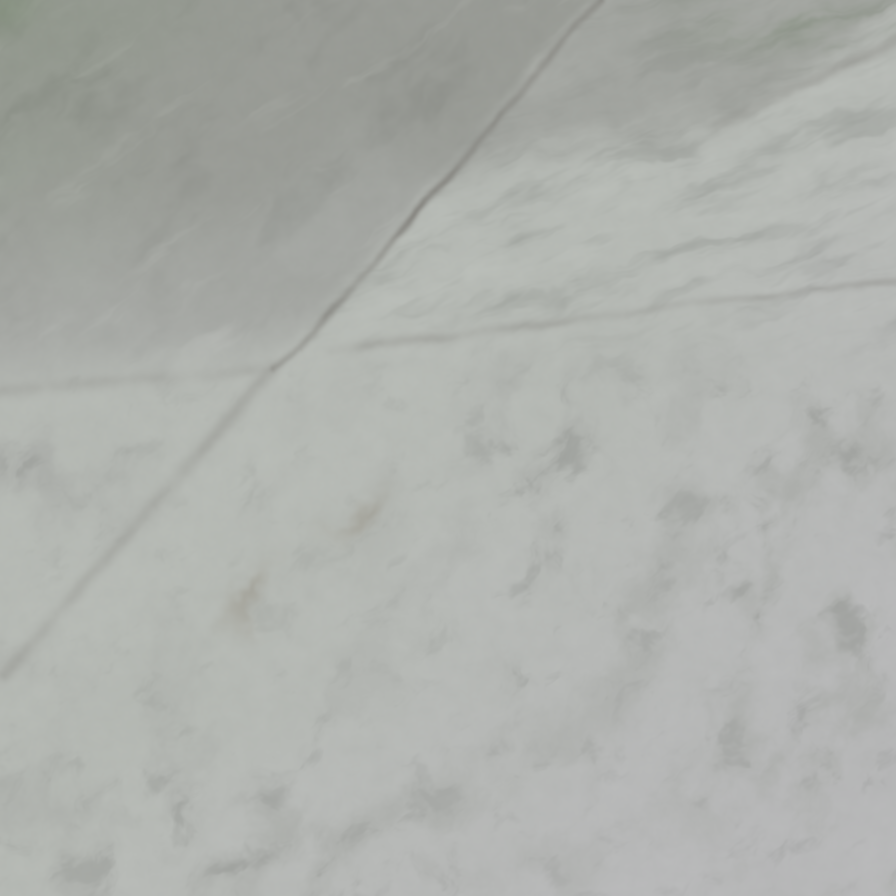
Write a Shadertoy shader that draws this texture.

```glsl
// Pale polished marble: a grey-green slab meets a lighter one along a diagonal vein.
// Soft-edged zones set the ground colours; warped gradient noise adds clouds, smudges
// and slanted streaks; thin uneven veins are distances to line segments.

const vec3 PALE = vec3(0.712, 0.727, 0.706);
const vec3 LILAC = vec3(0.718, 0.720, 0.722);
const vec3 GREY = vec3(0.660, 0.669, 0.654);
const vec3 SLATE = vec3(0.598, 0.607, 0.585);
const vec3 MOSS = vec3(0.530, 0.580, 0.505);
const vec3 VEIN = vec3(0.465, 0.455, 0.435);
const vec3 TAN = vec3(0.610, 0.595, 0.550);

vec2 hashGradient(vec2 cell) {
    vec2 h = vec2(dot(cell, vec2(127.1, 311.7)), dot(cell, vec2(269.5, 183.3)));
    return 2.0 * fract(sin(h) * 43758.55) - 1.0;
}

// Gradient noise, roughly -0.7 to 0.7
float gradientNoise(vec2 p) {
    vec2 i = floor(p), f = fract(p);
    vec2 u = f * f * f * (f * (f * 6.0 - 15.0) + 10.0);
    float a = dot(hashGradient(i), f);
    float b = dot(hashGradient(i + vec2(1, 0)), f - vec2(1, 0));
    float c = dot(hashGradient(i + vec2(0, 1)), f - vec2(0, 1));
    float d = dot(hashGradient(i + vec2(1, 1)), f - vec2(1, 1));
    return mix(mix(a, b, u.x), mix(c, d, u.x), u.y);
}

float fbm(vec2 p, int octaves) {
    float sum = 0.0, amp = 0.6;
    for (int i = 0; i < octaves; i++) {
        sum += amp * gradientNoise(p);
        p = p * 2.03 + 7.3;
        amp *= 0.55;
    }
    return sum;
}

// Coordinates turned so that x runs along the given angle
vec2 turned(vec2 p, float angle) {
    float c = cos(angle), s = sin(angle);
    return vec2(c * p.x + s * p.y, c * p.y - s * p.x);
}

// Noise drawn out along an angle; scale is (along, across)
float grainAlong(vec2 p, float angle, vec2 scale, int octaves) {
    return fbm(turned(p, angle) * scale, octaves);
}

// Soft line: 1 on the segment, fading over the width
float vein(vec2 p, vec2 a, vec2 b, float width) {
    vec2 ab = b - a;
    float t = clamp(dot(p - a, ab) / dot(ab, ab), 0.0, 1.0);
    float d = length(p - a - ab * t) / width;
    return exp(-d * d);
}

// Soft elliptical weight, used to place clusters of smudges
float spot(vec2 p, vec2 centre, vec2 radius) {
    vec2 d = (p - centre) / radius;
    return exp(-dot(d, d));
}

void mainImage(out vec4 fragColor, in vec2 fragCoord) {
    vec2 uv = fragCoord / iResolution.xy;
    vec2 warp = vec2(fbm(uv * 11.0, 4), fbm(uv * 11.0 + 31.0, 4));
    vec2 p = uv + 0.009 * warp;
    vec2 q = uv + 0.030 * warp;

    // Noise layers shared by the zones
    float cloud = grainAlong(q, 0.6, vec2(4.0, 6.0), 5);
    float streak = grainAlong(q, 0.30, vec2(6.5, 25.0), 4);
    float fineStreak = grainAlong(p + 3.0, 0.45, vec2(12.0, 44.0), 3);

    // Zones on either side of the main vein
    vec2 fork = vec2(0.304, 0.588);
    float side = dot(p - fork, vec2(-0.747, 0.664));
    float left = smoothstep(-0.014, 0.016, side);
    float upperLeft = left * smoothstep(-0.030, 0.060, q.y - 0.570 - 0.075 * q.x);
    float bandEdge = 0.790 + 0.20 * (uv.x - 0.49) + 0.12 * smoothstep(0.8, 1.1, uv.x);
    float upperRight = (1.0 - left)
                     * smoothstep(-0.020, 0.045, q.y - bandEdge + 0.035 * streak);

    // Ground colours
    vec3 col = mix(PALE, LILAC, smoothstep(0.35, 1.35, uv.x + 0.5 - uv.y + 0.3 * cloud));
    vec3 slab = mix(GREY, SLATE, smoothstep(0.58, 0.90, uv.y + 0.32 * cloud));
    float moss = smoothstep(0.42, 0.0, distance(uv, vec2(0.0, 1.0)) + 0.35 * cloud);
    slab = mix(slab, MOSS, 0.32 * moss);
    slab = mix(slab, MOSS, 0.6 * spot(q, vec2(0.01, 0.99), vec2(0.035, 0.02)));
    col = mix(col, slab, upperLeft);
    col = mix(col, mix(GREY, SLATE, 0.62), 0.88 * upperRight);
    float corner = spot(uv, vec2(0.88, 0.98), vec2(0.12, 0.04));
    col = mix(col, MOSS, 0.45 * corner * smoothstep(-0.10, 0.25, streak));

    // Many faint slanted streaks in the upper right
    float streakZone = smoothstep(0.57, 0.68, uv.y) * (1.0 - left);
    float streaks = smoothstep(-0.02, 0.34, streak) + 0.6 * smoothstep(0.02, 0.34, fineStreak);
    col -= 0.052 * streakZone * streaks * (1.0 - 0.45 * upperRight);
    col += 0.014 * streakZone * smoothstep(0.0, 0.35, -streak);

    // Pale scratches and darker clouds in the slab
    float glint = grainAlong(q + 5.0, 0.62, vec2(5.0, 24.0), 4);
    float mottle = grainAlong(q + 9.0, 0.8, vec2(8.0, 14.0), 4);
    col += 0.036 * upperLeft * smoothstep(0.08, 0.40, glint);
    col -= 0.030 * upperLeft * smoothstep(0.02, 0.36, mottle);

    // Grey smudges: ragged patches gathered in loose clusters below
    float lower = 1.0 - smoothstep(0.54, 0.66, uv.y);
    float cluster = 0.32 + spot(uv, vec2(0.63, 0.41), vec2(0.10, 0.20))
                  + 0.9 * spot(uv, vec2(0.90, 0.38), vec2(0.13, 0.34))
                  + 0.7 * spot(uv, vec2(0.28, 0.06), vec2(0.28, 0.13))
                  + 0.8 * spot(uv, vec2(0.03, 0.50), vec2(0.08, 0.07));
    cluster = min(cluster, 1.0);
    float patches = grainAlong(q + 6.0, 1.1, vec2(9.0, 12.0), 5);
    float flecks = grainAlong(q + 2.0, 0.7, vec2(17.0, 26.0), 4);
    float smudge = smoothstep(-0.10, 0.30, patches + 0.25 * flecks);
    col = mix(col, GREY, 0.72 * lower * cluster * smudge);
    float fleck = smoothstep(0.08, 0.36, flecks + 0.3 * patches);
    col -= 0.042 * lower * (0.25 + 0.75 * cluster) * fleck;

    // Two small warm stains, ragged at the edges
    vec2 rag = uv + 0.07 * warp;
    float stain = spot(turned(rag - vec2(0.39, 0.425), 0.6), vec2(0), vec2(0.032, 0.013))
                + spot(turned(rag - vec2(0.285, 0.335), 1.2), vec2(0), vec2(0.036, 0.012));
    col = mix(col, TAN, 0.50 * min(stain, 1.0));

    // Veins: main diagonal, its faint tail, and weaker side branches
    float uneven = smoothstep(-0.30, 0.30, fbm(uv * 9.0 + 50.0, 4));
    vec2 bend = fork + vec2(0.030, 0.022);
    float mainVein = max(vein(p, bend, vec2(0.67, 1.0), 0.0046), vein(p, fork, bend, 0.0042));
    col = mix(col, VEIN, mainVein * mix(0.30, 0.68, uneven));
    float tail = vein(p, vec2(0.004, 0.247), fork, 0.0080);
    col = mix(col, VEIN, 0.25 * tail * mix(0.35, 1.0, uneven));
    float branch = 0.75 * vein(p, vec2(0.0, 0.564), fork, 0.0075);
    branch = max(branch, vein(p, vec2(0.37, 0.610), vec2(0.70, 0.650), 0.0060));
    branch = max(branch, vein(p, vec2(0.70, 0.650), vec2(1.02, 0.690), 0.0048));
    col = mix(col, VEIN, 0.26 * branch * mix(0.25, 1.0, uneven));
    float ridge = vein(p, vec2(0.80, 0.86), vec2(1.02, 0.965), 0.0075);
    col = mix(col, VEIN, 0.28 * ridge * mix(0.4, 1.0, uneven));

    // Faint mottling and fine grain
    col += 0.016 * cloud + 0.018 * fbm(uv * 46.0, 3);
    fragColor = vec4(clamp(col, 0.0, 1.0), 1.0);
}
```
